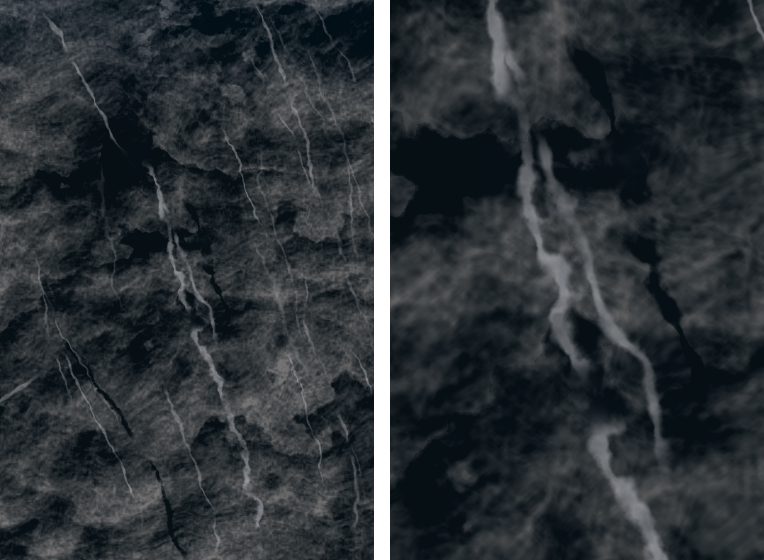
Left: the whole. Right: its middle third, enlarged.
This texture is drawn by a Shadertoy shader. Its source:

```glsl
// Dark, craggy rock face lit from the upper left, with slanting ledges,
// blue-black hollows and broken pale mineral veins. Ridged noise gives the
// relief; veins are jagged lines cut to length and gapped by noise.

float hash(vec2 p) {
    vec3 q = fract(vec3(p.xyx) * 0.1031);
    q += dot(q, q.yzx + 33.33);
    return fract((q.x + q.y) * q.z);
}

float noise(vec2 p) {
    vec2 cell = floor(p), f = fract(p);
    f = f * f * (3.0 - 2.0 * f);
    return mix(mix(hash(cell), hash(cell + vec2(1, 0)), f.x),
               mix(hash(cell + vec2(0, 1)), hash(cell + vec2(1, 1)), f.x), f.y);
}

const mat2 TURN = mat2(1.6, 1.2, -1.2, 1.6);

float fbm(vec2 p) {
    float sum = 0.0, amp = 0.5;
    for (int i = 0; i < 5; i++) {
        sum += amp * noise(p);
        p = TURN * p + 7.3;
        amp *= 0.5;
    }
    return sum;
}

// Rock relief: smooth swells mixed with sharp ridges.
float relief(vec2 p) {
    float sum = 0.0, amp = 0.5;
    for (int i = 0; i < 7; i++) {
        float n = noise(p);
        sum += amp * mix(n, 1.0 - abs(2.0 * n - 1.0), 0.6);
        p = TURN * p + 3.7;
        amp *= 0.54;
    }
    return sum;
}

// A line running down from start, leaning by slope, with ragged width.
float vein(vec2 p, vec2 start, float slope, float len, float width, float wobble) {
    float drop = start.y - p.y;
    float off = abs(p.x - start.x - slope * drop - wobble);
    float w = width * (0.1 + 1.7 * noise(p * vec2(60, 75) + start * 50.0));
    float aa = 1.2 / 512.0;
    float line = 1.0 - smoothstep(w * 0.3, w + aa, off);
    float span = smoothstep(0.0, 0.04, drop) * (1.0 - smoothstep(len - 0.08, len, drop));
    float gaps = smoothstep(0.12, 0.5, noise(p * vec2(20, 26) + start * 40.0));
    return line * span * gaps;
}

void mainImage(out vec4 fragColor, in vec2 fragCoord) {
    vec2 p = fragCoord / iResolution.y;
    float warp = fbm(p * 5.0 + 11.0) - 0.5;
    float jitter = fbm(p * 24.0 + 4.0) - 0.5;
    float shard = fbm(p * 75.0 + 9.0) - 0.5;
    float wobble = 0.09 * warp + 0.03 * jitter + 0.010 * shard;

    // Directional light on the relief: fine facets, then larger crags.
    vec2 q = p * vec2(4.8, 5.6) + 0.6 * warp;
    float height = relief(q);
    float facet = height - relief(q + vec2(-0.012, 0.024));
    float crag = height - relief(q + vec2(-0.07, 0.12));
    float tone = 0.50 + 6.0 * facet + 2.3 * crag;

    // Slanting ledges: lit lip, dark overhang below it.
    float ledge = fract(dot(p, vec2(-1.6, 6.0)) + 2.4 * warp + 0.9 * jitter + 0.2 * shard + 0.2);
    float overhang = smoothstep(0.35, 0.88, ledge) * (1.0 - smoothstep(0.9, 1.0, ledge));
    float lip = 1.0 - smoothstep(0.0, 0.22, ledge);
    float broken = smoothstep(0.35, 0.7, noise(p * 7.0 + 20.0));
    tone += broken * (0.16 * lip - 0.42 * overhang);

    // Broad light and shade, with two deep hollows.
    tone += 1.0 * (fbm(p * 3.2 + 31.0) - 0.48);
    vec2 hollow = (p - vec2(0.15, 0.60)) / vec2(0.08, 0.13) + 2.5 * warp + jitter;
    vec2 corner = (p - vec2(0.64, 0.89)) / vec2(0.10, 0.12) + 2.0 * warp + jitter;
    tone -= 0.4 * exp(-dot(hollow, hollow)) + 0.35 * exp(-dot(corner, corner));

    // Fine grit, stronger where the rock is lit.
    float grit = noise(p * 230.0) + 0.6 * noise(TURN * p * 62.0) - 0.8;
    tone += grit * (0.16 + 0.22 * clamp(tone, 0.0, 1.0));

    // Dark fissures.
    float fissure = vein(p, vec2(0.10, 0.42), 0.60, 0.46, 0.006, wobble);
    fissure = max(fissure, vein(p, vec2(0.33, 0.68), 0.35, 0.34, 0.004, wobble));
    tone -= 0.65 * fissure;

    // Main vein with a split strand, then scattered hairlines.
    float pale = vein(p, vec2(0.27, 0.72), 0.31, 0.74, 0.0062, wobble);
    pale = max(pale, 0.85 * vein(p, vec2(0.29, 0.66), 0.40, 0.30, 0.0035, 0.7 * wobble));
    pale = max(pale, 0.85 * vein(p, vec2(0.07, 0.99), 0.62, 0.30, 0.0038, 0.6 * wobble));
    pale = max(pale, 0.8 * vein(p, vec2(0.11, 0.36), -1.5, 0.13, 0.007, 0.5 * wobble));
    for (int i = 0; i < 20; i++) {
        float k = float(i);
        vec2 start = vec2(0.36 + 0.29 * hash(vec2(k, 3)), 0.28 + 0.76 * hash(vec2(k, 8)));
        if (i > 14) start.x -= 0.36;
        float lean = mix(0.08, 0.55, hash(vec2(k, 14)));
        float len = mix(0.2, 0.42, hash(vec2(k, 21)));
        float width = mix(0.0006, 0.0028, hash(vec2(k, 27)));
        float strength = mix(0.35, 0.75, hash(vec2(k, 35)));
        pale = max(pale, strength * vein(p, start, lean, len, width, 0.7 * wobble));
    }
    pale *= 0.7 + 0.6 * noise(p * 130.0);

    // Chalky bloom high up and crushed mineral beside the main vein.
    vec2 bloom = (p - vec2(0.28, 0.94)) / vec2(0.045, 0.11) + 1.5 * warp;
    vec2 crush = (p - vec2(0.33, 0.52)) / vec2(0.025, 0.08) + 1.2 * warp;
    float chalk = exp(-dot(bloom, bloom)) + 0.9 * exp(-dot(crush, crush));
    pale = max(pale, 0.7 * chalk * smoothstep(-0.06, 0.2, shard + 0.5 * jitter));

    // Blue-black shadows rise to neutral grey.
    tone = clamp(tone, 0.0, 1.3);
    vec3 color = mix(vec3(0.022, 0.058, 0.08), vec3(0.355, 0.358, 0.363), tone);
    color += vec3(-0.012, 0.0, 0.012) * smoothstep(0.75, 1.0, p.y);
    vec3 mineral = vec3(0.56, 0.57, 0.59) * (0.75 + 0.3 * tone);
    fragColor = vec4(mix(color, mineral, clamp(pale, 0.0, 1.0) * 0.9), 1.0);
}
```
